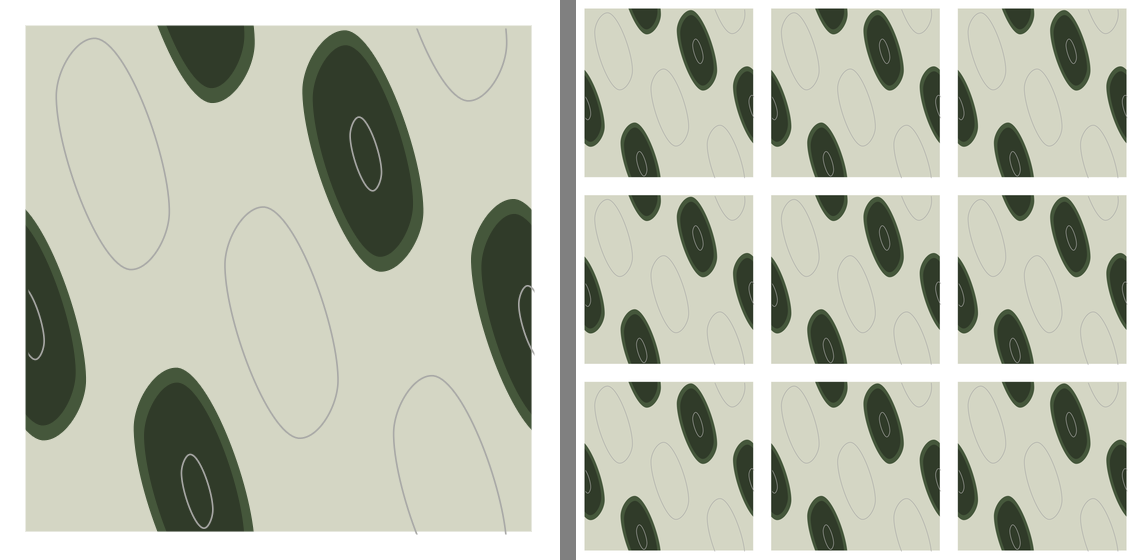
Left: one tile. Right: repeated 3 by 3.
Write a WebGL 1 fragment shader that draws this pattern.

```glsl
precision highp float;
// Leaning seed-shaped ovals on a pale square with a white margin: filled ones with
// a small ring, alternating with outlined ones. Each oval is convex, so its distance
// is the greatest distance from its tangent lines, taken along two Bezier arcs.
uniform vec2 u_resolution;

// Distance from one tangent line and its twin on the opposite side of the oval.
float tangentDistance(vec2 p, vec2 a, vec2 b, vec2 c, vec2 d, float t) {
  float s = 1.0 - t;
  vec2 point = s * s * s * a + 3.0 * s * t * (s * b + t * c) + t * t * t * d;
  vec2 along = s * s * (b - a) + 2.0 * s * t * (c - b) + t * t * (d - c);
  vec2 normal = normalize(vec2(-along.y, along.x));
  return abs(dot(normal, p)) - dot(normal, point);
}

// Signed distance to an oval of given half extents; lean shifts its tip sideways.
float ovalDistance(vec2 p, vec2 size, float lean) {
  vec2 top = vec2(-lean, 1.0) * size;
  vec2 topHandle = vec2(0.41 - 0.59 * lean, 1.0) * size;
  vec2 upperHandle = vec2(1.0, -0.016) * size;
  vec2 side = vec2(1.0, -0.5) * size;
  vec2 lowerHandle = vec2(1.0, -0.72) * size;
  vec2 bottomHandle = vec2(0.5 + 0.5 * lean, -1.0) * size;
  float dist = -1.0;
  for (int i = 0; i <= 32; i++) {
    float t = float(i) / 32.0;
    dist = max(dist, tangentDistance(p, top, topHandle, upperHandle, side, t));
    dist = max(dist, tangentDistance(p, side, lowerHandle, bottomHandle, -top, t));
  }
  return dist;
}

// Offset from the nearest wrapped copy of a centre.
vec2 wrapOffset(vec2 p, vec2 center) {
  return fract(p - center + 0.5) - 0.5;
}

float squareDistance(vec2 p) {
  vec2 edge = abs(p - 0.5) - 0.5;
  return max(edge.x, edge.y);
}

float coverage(float dist, float pixel) {
  return clamp(0.5 - dist / pixel, 0.0, 1.0);
}

void main() {
  // The square spans 0 to 1; the line layer sits slightly right of and below the fills.
  vec2 fillPos = (gl_FragCoord.xy / u_resolution - vec2(0.0456, 0.0508)) / 0.9036;
  vec2 linePos = fillPos - vec2(0.0058, -0.0058);
  float pixel = 1.0 / (0.9036 * min(u_resolution.x, u_resolution.y));

  // Three ovals of each kind step down the diagonal.
  float rim = 1.0;
  float core = 1.0;
  float line = 1.0;
  for (int i = 0; i < 3; i++) {
    vec2 center = vec2(2.0 / 3.0, 0.752) + vec2(1.0, -1.0) * float(i) / 3.0;
    vec2 fillOffset = wrapOffset(fillPos, center);
    vec2 ringOffset = wrapOffset(linePos, center);
    vec2 outlineOffset = wrapOffset(linePos, center - vec2(0.5, 0.0));
    rim = min(rim, ovalDistance(fillOffset, vec2(0.1196, 0.2385), 0.30));
    core = min(core, ovalDistance(fillOffset, vec2(0.0991, 0.209), 0.345));
    line = min(line, abs(ovalDistance(ringOffset, vec2(0.031, 0.0728), 0.44)));
    line = min(line, abs(ovalDistance(outlineOffset, vec2(0.1117, 0.2284), 0.325)));
  }

  // Fills and lines are each clipped to their own square.
  vec3 color = vec3(0.83, 0.84, 0.77);
  color = mix(color, vec3(0.27, 0.34, 0.23), coverage(rim, pixel));
  color = mix(color, vec3(0.19, 0.23, 0.16), coverage(core, pixel));
  color = mix(vec3(1.0), color, coverage(squareDistance(fillPos), pixel));
  float stroke = coverage(line - 0.0016, pixel) * coverage(squareDistance(linePos), pixel);
  color = mix(color, vec3(0.66, 0.66, 0.65), stroke);
  gl_FragColor = vec4(color, 1.0);
}
```
